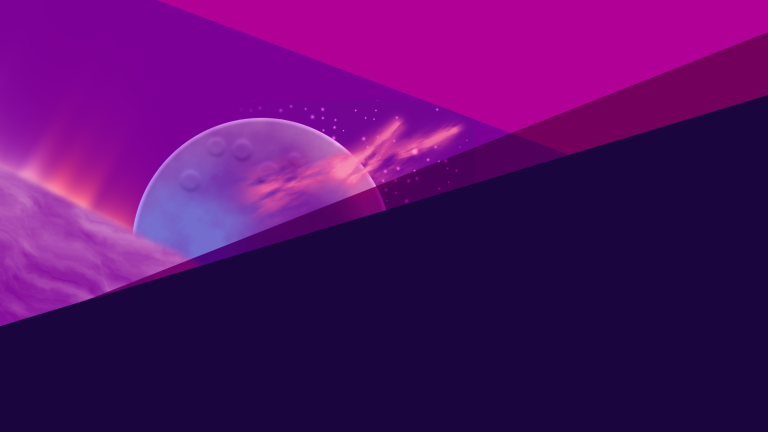
A WebGL 1 fragment shader for this background:

```glsl
precision highp float;
// Slanted magenta and navy panels over a purple sky with a moon, clouds and nebula.
uniform vec2 u_resolution;

const vec3 PURPLE = vec3(0.49, 0.0, 0.59);
const vec3 MAGENTA = vec3(0.69, 0.0, 0.59);
const vec3 NAVY = vec3(0.106, 0.02, 0.247);
const vec3 BAND_TINT = vec3(0.65, 0.05, 0.61);
const vec3 VIOLET = vec3(0.43, 0.03, 0.57);
const vec3 MAUVE = vec3(0.76, 0.49, 0.75);
const vec3 BLUE = vec3(0.45, 0.46, 0.83);
const vec3 PINK = vec3(0.93, 0.34, 0.63);
const vec3 CORAL = vec3(0.95, 0.27, 0.48);
const vec3 PEACH = vec3(1.0, 0.72, 0.76);

float hash(vec2 p) {
  return fract(sin(dot(p, vec2(127.1, 311.7))) * 43758.5453);
}

float noise(vec2 p) {
  vec2 i = floor(p), f = fract(p);
  f = f * f * (3.0 - 2.0 * f);
  return mix(mix(hash(i), hash(i + vec2(1.0, 0.0)), f.x),
             mix(hash(i + vec2(0.0, 1.0)), hash(i + 1.0), f.x), f.y);
}

float fbm(vec2 p) {
  float sum = 0.0, amp = 0.5;
  for (int i = 0; i < 5; i++) {
    sum += amp * noise(p);
    p = p * 2.03 + 7.1;
    amp *= 0.5;
  }
  return sum;
}

// Signed distance to the line from a to b, positive above it.
float lineSide(vec2 p, vec2 a, vec2 b) {
  vec2 d = normalize(b - a);
  return d.x * (p.y - a.y) - d.y * (p.x - a.x);
}

// Soft brush stroke with a ragged outline.
float stroke(vec2 p, vec2 a, vec2 b, float width) {
  vec2 ab = b - a;
  float t = clamp(dot(p - a, ab) / dot(ab, ab), 0.0, 1.0);
  float d = length(p - a - ab * t) / (width * mix(1.2, 0.55, t));
  vec2 axis = normalize(ab);
  vec2 grain = vec2(dot(p, axis) * 14.0, dot(p, vec2(-axis.y, axis.x)) * 45.0);
  return exp(-d * d) * smoothstep(0.15, 0.65, fbm(grain));
}

float stars(vec2 p, float cells) {
  vec2 id = floor(p * cells);
  vec2 offset = 0.25 + 0.5 * vec2(hash(id), hash(id + 19.0));
  float d = length(fract(p * cells) - offset);
  float size = 0.05 + 0.12 * hash(id + 5.0);
  return step(0.6, hash(id + 41.0)) * exp(-d * d / (size * size));
}

// Light rays rising from the cloud ridge; h is height above it.
vec3 addAurora(vec3 col, vec2 p, float h) {
  float slant = p.x - 0.45 * h;
  float rays = 0.45 + 0.8 * noise(vec2(slant * 32.0, 2.0));
  float glow = exp(-max(h, 0.0) * 13.0) * rays * smoothstep(0.42, 0.26, p.x);
  vec3 tint = mix(vec3(0.84, 0.42, 0.80), CORAL, smoothstep(0.03, 0.17, p.x));
  col = mix(col, tint, clamp(glow * 1.05, 0.0, 1.0));
  return mix(col, PEACH, 0.6 * exp(-abs(h) * 45.0) * rays * smoothstep(0.38, 0.2, p.x));
}

// Moon surface; q is the position in moon radii.
vec3 moonColor(vec2 q) {
  float r = length(q);
  float mottle = fbm(q * 4.5 + 3.0);
  float light = smoothstep(0.55, 1.0, r) * (0.55 + 0.3 * q.x) + 0.5 * (mottle - 0.4);
  light += 0.3 * smoothstep(0.3, 0.9, q.x);
  vec3 col = mix(vec3(0.47, 0.09, 0.60), MAUVE, clamp(light, 0.0, 0.9));
  float low = exp(-2.6 * dot(q - vec2(-0.6, 0.02), q - vec2(-0.6, 0.02)));
  col = mix(col, BLUE, clamp(low * (0.55 + 0.8 * mottle), 0.0, 0.9));
  for (int i = 0; i < 7; i++) {
    float k = float(i);
    vec2 center = vec2(-0.55 + 0.2 * k, 0.5 + 0.36 * hash(vec2(k, 3.0)));
    float size = 0.03 + 0.06 * hash(vec2(k, 8.0));
    float ring = (length(q - center) - size) / 0.02;
    col += 0.07 * exp(-ring * ring) * (q.y - center.y) / size;
  }
  return col + 0.22 * smoothstep(0.96, 1.0, r);
}

vec3 cloudColor(vec2 p, float depth) {
  vec2 flow = vec2(p.x * 0.88 - p.y * 0.47, p.x * 0.47 + p.y * 0.88);
  float puffs = fbm(flow * vec2(9.0, 26.0) + 2.0 * fbm(flow * 9.0));
  float light = exp(-depth * 5.5) * 0.7 + (puffs - 0.45) * 1.1;
  return mix(vec3(0.53, 0.06, 0.61), vec3(0.80, 0.50, 0.78), clamp(light, 0.0, 1.0));
}

void main() {
  vec2 p = gl_FragCoord.xy / u_resolution.y;
  float aa = 0.75 / u_resolution.y;

  // Sky, haze panel and stars
  float panel = smoothstep(0.5, 0.8, p.x) * smoothstep(aa, -aa, p.x - 1.1)
              * smoothstep(aa, -aa, p.y - 0.768);
  vec3 col = mix(PURPLE, VIOLET, 0.6 * panel);
  float h = p.y - (0.618 - 0.489 * p.x);
  col = addAurora(col, p, h);
  col += panel * vec3(0.5, 0.35, 0.4) * stars(p, 42.0);

  // Moon and nebula
  vec2 q = (p - vec2(0.606, 0.426)) / 0.301;
  float moon = smoothstep(aa, -aa, (length(q) - 1.0) * 0.301);
  col = mix(col, moonColor(q), moon);
  float nebula = stroke(p, vec2(0.81, 0.60), vec2(0.92, 0.71), 0.030)
               + stroke(p, vec2(0.83, 0.59), vec2(1.05, 0.70), 0.034)
               + 0.9 * stroke(p, vec2(0.62, 0.555), vec2(0.79, 0.625), 0.045);
  col = mix(col, PINK, clamp(nebula, 0.0, 0.9));
  col = mix(col, PEACH, 0.5 * smoothstep(0.65, 1.3, nebula));
  vec2 spark = p - vec2(0.961, 0.648);
  col += vec3(0.5, 0.4, 0.2) * exp(-dot(spark, spark) * 25000.0);

  // Cloud slope
  float billow = 0.012 * (fbm(p * 22.0) - 0.5);
  col = mix(col, cloudColor(p, max(-h, 0.0)), smoothstep(0.012, -0.018, h + billow));

  // Slanted panels
  float magentaSide = lineSide(p, vec2(0.363, 1.0), vec2(1.319, 0.641));
  col = mix(col, MAGENTA, smoothstep(-aa, aa, magentaSide));
  float bandSide = lineSide(p, vec2(0.243, 0.322), vec2(1.778, 0.926));
  col = mix(col, col * BAND_TINT, smoothstep(aa, -aa, bandSide));
  float navySide = lineSide(p, vec2(0.0, 0.245), vec2(1.778, 0.780));
  col = mix(col, NAVY, smoothstep(aa, -aa, navySide));

  gl_FragColor = vec4(clamp(col, 0.0, 1.0), 1.0);
}
```
